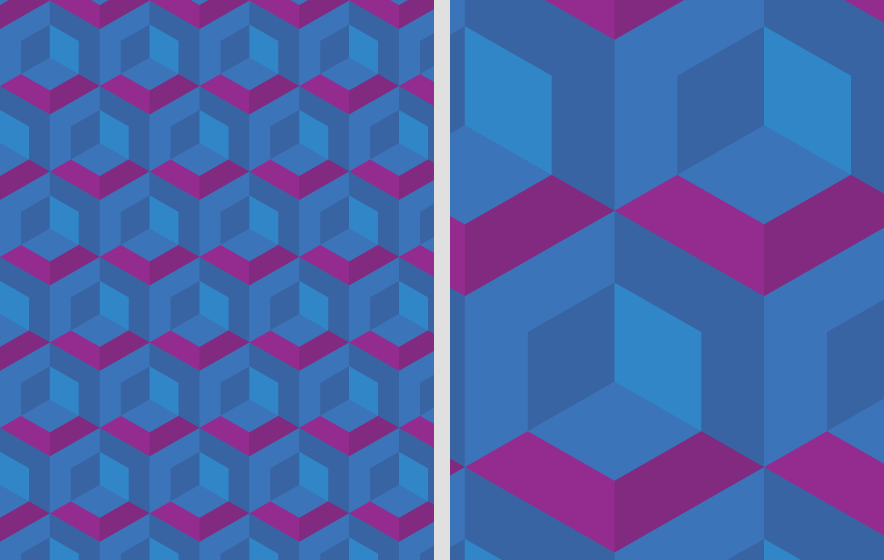
Left, the full canvas; right, a detail of the centre.
This pattern is drawn by a WebGL 1 fragment shader. Its source:

```glsl
precision highp float;
// Interlocking hexagonal tiles drawn as hollow cubes in blue with magenta lower rims.

#define HEX_HALF vec2(0.08906, 0.10173) // half width and half height of a tile, in canvas heights
#define FIRST_CENTER vec2(0.08906, 0.8973) // centre of the upper left tile
#define INNER_SCALE 0.58 // size of the recess relative to its tile
#define LIGHT_BLUE vec3(0.230, 0.453, 0.727)
#define DARK_BLUE vec3(0.220, 0.392, 0.640)
#define BRIGHT_BLUE vec3(0.190, 0.525, 0.780)
#define LIGHT_MAGENTA vec3(0.580, 0.170, 0.560)
#define DARK_MAGENTA vec3(0.510, 0.160, 0.500)
#define SAMPLES 4

uniform vec2 u_resolution;

// Equals 1 on the outline of a pointy-top hexagon with corners (0, 1) and (1, 0.5).
float hexNorm(vec2 p) {
  p = abs(p);
  return max(p.x, p.y + 0.5 * p.x);
}

// Position relative to the centre of the enclosing tile.
vec2 hexLocal(vec2 p) {
  vec2 period = vec2(2.0, 3.0);
  vec2 evenRow = mod(p + 0.5 * period, period) - 0.5 * period;
  vec2 oddRow = mod(p, period) - 0.5 * period;
  return hexNorm(evenRow) < hexNorm(oddRow) ? evenRow : oddRow;
}

vec3 tileColor(vec2 p) {
  bool isLeft = p.x < 0.0;
  bool isBottom = p.y < -0.5 * abs(p.x);

  // Recess: three cube faces
  if (hexNorm(p) < INNER_SCALE) {
    if (isBottom) return LIGHT_BLUE;
    return isLeft ? DARK_BLUE : BRIGHT_BLUE;
  }

  // Rim: magenta below, blue on the sides
  if (isBottom) return isLeft ? LIGHT_MAGENTA : DARK_MAGENTA;
  return isLeft ? LIGHT_BLUE : DARK_BLUE;
}

void main() {
  // Average a grid of samples within the pixel for smooth edges
  vec3 color = vec3(0.0);
  for (int j = 0; j < SAMPLES; j++) {
    for (int i = 0; i < SAMPLES; i++) {
      vec2 offset = (vec2(float(i), float(j)) + 0.5) / float(SAMPLES) - 0.5;
      vec2 position = (gl_FragCoord.xy + offset) / u_resolution.y;
      color += tileColor(hexLocal((position - FIRST_CENTER) / HEX_HALF));
    }
  }
  gl_FragColor = vec4(color / float(SAMPLES * SAMPLES), 1.0);
}
```
